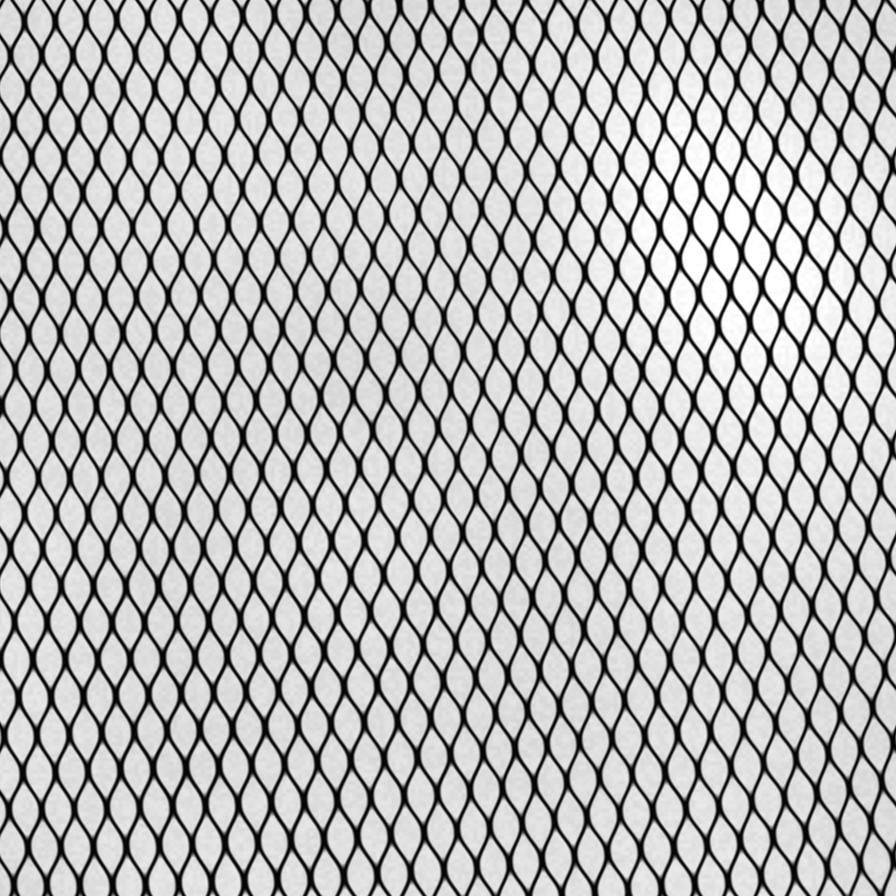
A three.js fragment shader for this texture:

```glsl
// Black expanded-metal mesh with tall diamond openings over a pale, softly lit ground.
// Two families of wires come from one sheared, gently warped lattice; each wire bends
// upright at the joints, where a smooth union thickens the metal.

#define CELLS vec2(27.7, 12.4)   // openings across and down
#define JOINT vec2(0.437, 0.482) // position of one joint, the lattice origin
#define LEAN 0.085               // sideways drift of the columns
#define RISE 0.065               // slope of the rows
#define BOW 0.07                 // curvature of the rows
#define TAPER 0.06               // growth of the openings towards the bottom
#define WIRE_HALF 0.0019         // half width of a wire
#define SOFTNESS 0.0018          // half width of the blurred wire edge
#define JOINT_BLEND 0.005        // extra metal where wires meet
#define S_BEND 0.4               // how upright wires run through a joint
#define WOBBLE 0.005             // irregularity of the sheet
#define GRAIN 0.055              // speckle of the ground

varying vec2 vUv;

float hash(vec2 p) {
  return fract(sin(dot(p, vec2(127.1, 311.7))) * 43758.5453);
}

float noise(vec2 p) {
  vec2 i = floor(p);
  vec2 f = fract(p);
  f = f * f * (3.0 - 2.0 * f);
  return mix(mix(hash(i), hash(i + vec2(1.0, 0.0)), f.x),
             mix(hash(i + vec2(0.0, 1.0)), hash(i + vec2(1.0, 1.0)), f.x), f.y);
}

float smoothMin(float a, float b, float k) {
  float h = max(k - abs(a - b), 0.0) / k;
  return min(a, b) - 0.25 * h * h * k;
}

// Canvas position to lattice position; joints lie at whole and half steps
vec2 latticePosition(vec2 uv) {
  vec2 p = uv - JOINT;
  p += WOBBLE * (vec2(noise(uv * 6.0), noise(uv * 6.0 + 31.0)) - 0.5);
  p = vec2(p.x + LEAN * p.y, p.y - RISE * p.x - BOW * p.x * p.x);
  return p * (1.0 + TAPER * p.y) * CELLS;
}

// Distance to the nearest wire, in canvas units
float meshDistance(vec2 q) {
  float turn = 12.566371;
  q.y -= S_BEND * sin(turn * q.y) / turn;
  vec2 diagonals = vec2(q.x + q.y, q.x - q.y);
  vec2 d = abs(fract(diagonals + 0.5) - 0.5) / length(CELLS);
  return smoothMin(d.x, d.y, JOINT_BLEND);
}

// Pale ground with a slanted glow at the upper right
float groundShade(vec2 uv) {
  float shade = 0.855 + 0.04 * noise(uv * 5.0 + 9.0);
  vec2 g = uv - vec2(0.81, 0.73);
  g = vec2(g.x + 0.3 * g.y, g.y) / vec2(0.17, 0.23);
  shade += 0.14 * exp(-dot(g, g));
  shade += GRAIN * (noise(uv * 230.0) - 0.5);
  return min(shade, 1.0);
}

void main() {
  float d = meshDistance(latticePosition(vUv));

  // Uneven wire thickness: broad drift plus small changes along each strand
  float thickness = 0.84 + 0.2 * noise(vUv * 4.0 + 17.0) + 0.16 * noise(vUv * 45.0);
  float wire = 1.0 - smoothstep(-SOFTNESS, SOFTNESS, d - WIRE_HALF * thickness);

  vec3 wireColor = vec3(0.025);
  vec3 groundColor = vec3(groundShade(vUv));
  gl_FragColor = vec4(mix(groundColor, wireColor, wire), 1.0);
}
```
